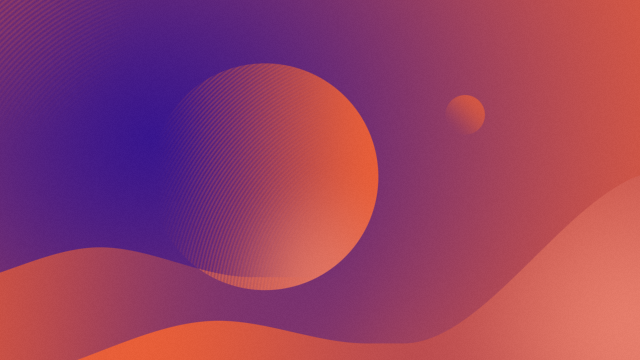
Give the GLSL for this background, as a Shadertoy shader.

```glsl
// Dusk-coloured abstract landscape: a striped planet and a small moon above flowing hills.

const vec3 INDIGO = vec3(0.22, 0.085, 0.56);
const vec3 PLUM   = vec3(0.49, 0.20, 0.43);
const vec3 RUST   = vec3(0.78, 0.32, 0.29);
const vec3 ORANGE = vec3(0.91, 0.37, 0.22);
const vec3 PINK   = vec3(0.90, 0.49, 0.42);

// Sine-free hash for the grain
float hash(vec2 p) {
    vec3 q = fract(vec3(p.xyx) * 0.1031);
    q += dot(q, q.yzx + 33.33);
    return fract((q.x + q.y) * q.z);
}

// Coverage of the inside of a signed distance
float cover(float dist, float pixel) {
    return 1.0 - smoothstep(-pixel, pixel, dist);
}

// Soft round light, 1 at its centre and 0 at its radius
float glow(vec2 p, vec2 centre, float radius) {
    return 1.0 - smoothstep(0.0, radius, length(p - centre));
}

// Fine concentric lines, from 0 to 1
float rings(vec2 p, vec2 centre, float spacing) {
    return 0.5 + 0.5 * cos(6.2832 * length(p - centre) / spacing);
}

float backHill(float x) {
    return 0.20 + 0.113 * smoothstep(-0.20, 0.278, x)
                - 0.083 * smoothstep(0.278, 0.70, x);
}

float frontHill(float x) {
    return -0.06 + 0.169 * smoothstep(-0.05, 0.607, x)
                 - 0.063 * smoothstep(0.607, 1.02, x)
                 + 0.480 * smoothstep(1.12, 1.85, x);
}

// Vertical offset from a hill, scaled to distance by its slope
float hillDistance(float y, float height, float slope) {
    return (y - height) / sqrt(1.0 + slope * slope);
}

vec3 sky(vec2 p) {
    float reach = length(p - vec2(0.42, 0.62));
    vec3 col = mix(INDIGO, RUST, smoothstep(-0.25, 1.75, reach) * 1.22 - 0.05);
    // Faint lines in the upper left corner
    float corner = glow(p, vec2(0.0, 1.0), 0.42);
    return mix(col, RUST, 0.35 * corner * rings(p, vec2(0.58, 0.30), 0.0115));
}

vec3 planet(vec3 col, vec2 p, float pixel) {
    float mask = cover(length(p - vec2(0.736, 0.509)) - 0.315, pixel);
    float fill = smoothstep(0.48, 1.08, p.x);
    float stripes = rings(p, vec2(1.16, 0.14), 0.0093);
    float light = glow(p, vec2(0.90, 0.22), 0.34);
    float stripeFade = smoothstep(0.42, 0.62, p.x)
                     * (1.0 - smoothstep(0.72, 1.0, p.x)) * (1.0 - light);
    vec3 body = mix(col, ORANGE, fill);
    body = mix(body, ORANGE, 0.30 * stripes * stripeFade);
    body = mix(body, PINK, 0.72 * light);
    // The back hill shows through as a warmer strip
    float strip = cover(p.y - backHill(p.x), pixel);
    strip *= 1.0 - smoothstep(0.72, 0.92, p.x);
    body = mix(body, mix(ORANGE, PINK, 0.5), strip * (0.30 + 0.20 * stripes));
    return mix(col, body, mask);
}

vec3 moon(vec3 col, vec2 p, float pixel) {
    vec2 local = (p - vec2(1.292, 0.681)) / 0.055;
    float mask = cover((length(local) - 1.0) * 0.055, pixel);
    float lit = smoothstep(-1.1, 1.0, dot(local, vec2(0.72, 0.69)));
    return mix(col, mix(RUST, ORANGE, 0.35), mask * lit);
}

vec3 backHillColour(float x) {
    return mix(vec3(0.83, 0.33, 0.25), PLUM, smoothstep(-0.20, 0.72, x));
}

vec3 frontHillColour(vec2 p) {
    vec3 col = mix(ORANGE, vec3(0.74, 0.30, 0.31), smoothstep(0.35, 1.15, p.x));
    col = mix(col, RUST, smoothstep(1.2, 1.75, p.x));
    return mix(col, PINK, glow(p, vec2(1.78, 0.08), 0.65));
}

void mainImage(out vec4 fragColor, in vec2 fragCoord) {
    vec2 p = fragCoord / iResolution.y;
    float pixel = 0.8 / iResolution.y;
    float dx = 0.002;

    vec3 col = sky(p);

    // Back hill fades into the sky on its right
    float height = backHill(p.x);
    float slope = (backHill(p.x + dx) - height) / dx;
    float back = cover(hillDistance(p.y, height, slope), pixel);
    col = mix(col, backHillColour(p.x), back * (1.0 - smoothstep(0.65, 1.1, p.x)));

    col = planet(col, p, pixel);
    col = moon(col, p, pixel);

    height = frontHill(p.x);
    slope = (frontHill(p.x + dx) - height) / dx;
    float front = cover(hillDistance(p.y, height, slope), pixel);
    col = mix(col, frontHillColour(p), front);

    // Light film grain
    col += 0.018 * (hash(floor(p * 432.0)) - 0.5);
    fragColor = vec4(col, 1.0);
}
```
